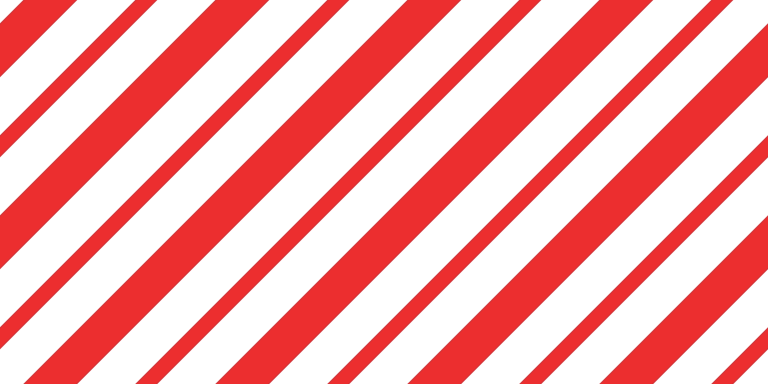
This pattern is drawn by a WebGL 1 fragment shader. Its source:

```glsl
precision highp float;
// Diagonal candy stripes: wide and narrow red bands alternating on white.

uniform vec2 u_resolution;

// Lengths below are fractions of one stripe period, measured horizontally.
const float PERIODS_PER_HEIGHT = 2.0;
const float WIDE_CENTER = 0.262;
const float WIDE_WIDTH = 0.281;
const float NARROW_CENTER = 0.762;
const float NARROW_WIDTH = 0.115;
const float RIM_WIDTH = 0.008;

const vec3 WHITE = vec3(1.0);
const vec3 RED = vec3(0.925, 0.18, 0.185);
const vec3 RIM_RED = vec3(0.81, 0.20, 0.22);

// Signed distance to a repeating band, negative inside.
float bandDistance(float phase, float center, float width) {
  float offset = abs(fract(phase - center + 0.5) - 0.5);
  return offset - 0.5 * width;
}

void main() {
  vec2 p = gl_FragCoord.xy / u_resolution.y;
  float phase = (p.x - p.y) * PERIODS_PER_HEIGHT;
  float pixel = PERIODS_PER_HEIGHT / u_resolution.y;

  float d = min(bandDistance(phase, WIDE_CENTER, WIDE_WIDTH),
                bandDistance(phase, NARROW_CENTER, NARROW_WIDTH));

  // Slightly darker rim just inside each band.
  float rim = smoothstep(-1.5 * RIM_WIDTH, -0.5 * RIM_WIDTH, d);
  vec3 ink = mix(RED, RIM_RED, rim);

  // Antialiased band over the white ground.
  float coverage = 1.0 - smoothstep(-pixel, pixel, d);
  gl_FragColor = vec4(mix(WHITE, ink, coverage), 1.0);
}
```
